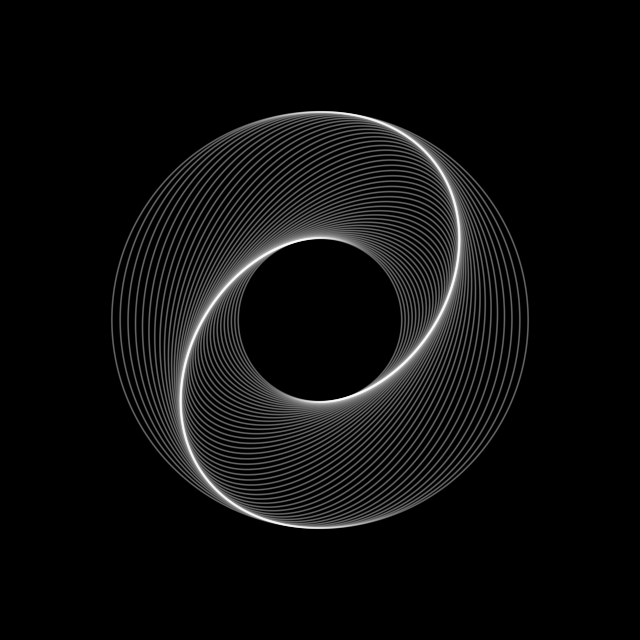
A three.js fragment shader for this background:

```glsl
varying vec2 vUv;

const int STEPS = 46;
const float PI = 3.14159265;
const float OUTER_RADIUS = 0.3252;
const float INNER_RADIUS = 0.1278;
const float LINE_WIDTH = 0.0024;
const float LINE_OPACITY = 0.40;

// Inverse of one step: squeeze along x after a clockwise turn.
// The turn is chosen so that all steps together end on a circle again.
mat2 inverseStep(float squeeze, float steps) {
  float cosTurn = cos(PI / steps) * 2.0 * sqrt(squeeze) / (1.0 + squeeze);
  float sinTurn = sqrt(1.0 - cosTurn * cosTurn);
  mat2 turnBack = mat2(cosTurn, sinTurn, -sinTurn, cosTurn);
  mat2 stretch = mat2(1.0 / squeeze, 0.0, 0.0, 1.0);
  return turnBack * stretch;
}

// Approximate distance to the ellipse that toCircle maps onto a circle
float ellipseDistance(vec2 point, mat2 toCircle, float radius) {
  vec2 mapped = toCircle * point;
  float len = max(length(mapped), 1e-5);
  vec2 gradient = (mapped * toCircle) / len;
  return abs(len - radius) / max(length(gradient), 1e-5);
}

float softLine(float dist, float width) {
  return 1.0 - smoothstep(0.0, width, dist);
}

void main() {
  vec2 point = vUv - 0.5;
  float squeeze = pow(INNER_RADIUS / OUTER_RADIUS, 2.0 / float(STEPS));
  mat2 unstep = inverseStep(squeeze, float(STEPS));
  mat2 toCircle = mat2(1.0, 0.0, 0.0, 1.0);

  // Translucent nested ellipses, layered from the outer to the inner circle
  float darkness = 1.0;
  for (int i = 0; i <= STEPS; i++) {
    float dist = ellipseDistance(point, toCircle, OUTER_RADIUS);
    darkness *= 1.0 - LINE_OPACITY * softLine(dist, LINE_WIDTH);
    toCircle = unstep * toCircle;
  }

  gl_FragColor = vec4(vec3(1.0 - darkness), 1.0);
}
```
